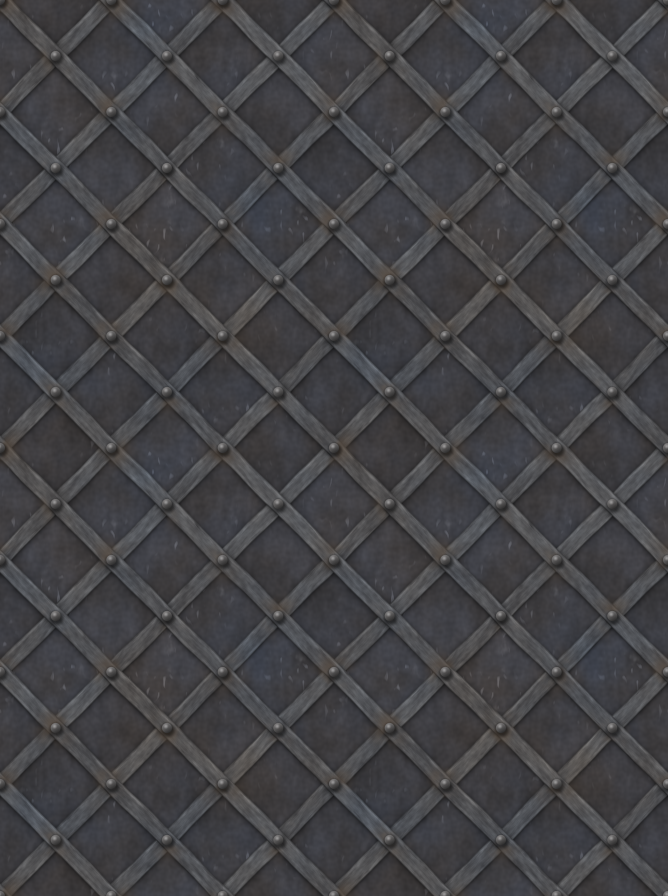
Give the GLSL for this texture, as a WebGL 1 fragment shader.

```glsl
precision highp float;
uniform vec2 u_resolution;

const vec2 WEAR_TILE = vec2(3.0, 4.0); // cells after which the wear repeats

float hash(vec2 p) {
  return fract(sin(dot(p, vec2(127.1, 311.7))) * 4375.85);
}

// Gradient noise that wraps after a whole period
float corner(vec2 cell, vec2 f, vec2 offset, vec2 period) {
  float angle = 6.2832 * hash(mod(cell + offset, period));
  return dot(vec2(cos(angle), sin(angle)), f - offset);
}

float noise(vec2 p, vec2 period) {
  vec2 i = floor(p), f = fract(p);
  vec2 u = f * f * f * (f * (f * 6.0 - 15.0) + 10.0);
  float low = mix(corner(i, f, vec2(0, 0), period), corner(i, f, vec2(1, 0), period), u.x);
  float high = mix(corner(i, f, vec2(0, 1), period), corner(i, f, vec2(1, 1), period), u.x);
  return mix(low, high, u.y);
}

float fbm(vec2 p, vec2 period) {
  float sum = 0.0, amp = 1.0;
  for (int i = 0; i < 4; i++) {
    sum += amp * noise(p, period);
    p *= 2.0;
    period *= 2.0;
    amp *= 0.5;
  }
  return sum;
}

float wear(vec2 p, vec2 freq) {
  return fbm(p * freq, WEAR_TILE * freq);
}

// Dark sheet metal between the straps
vec3 plate(vec2 p) {
  float a = floor(p.x + p.y), b = floor(p.y - p.x);
  float tone = hash(mod(vec2(a - b, a + b + 1.0), 2.0 * WEAR_TILE) + 3.0);
  float stain = wear(p, vec2(2.0));
  vec3 col = mix(vec3(0.235, 0.228, 0.235), vec3(0.255, 0.257, 0.28), smoothstep(-0.5, 0.4, stain));
  col *= 0.95 + 0.1 * tone + 0.12 * wear(p, vec2(9.0, 5.0));

  // upright flecks and scuffs gathered in patches
  float patches = smoothstep(-0.1, 0.5, wear(p + 1.3, vec2(2.0)) + 0.3 * (tone - 0.5));
  float flecks = smoothstep(0.3, 0.55, noise(p * vec2(20.0, 10.0), WEAR_TILE * vec2(20.0, 10.0)));
  float scuff = smoothstep(0.25, 0.8, wear(p + 0.7, vec2(6.0, 4.0)));
  return col + vec3(0.13, 0.135, 0.145) * flecks * patches + 0.09 * scuff * patches;
}

// Straps along y + dir * x = integer, laid over what is below
vec3 layStraps(vec3 col, vec2 p, float dir, float px) {
  float t = p.y + dir * p.x;
  float line = floor(t + 0.5);
  float along = p.x + 3.0 * dir * line; // one strap of length 12 winds through the wear tile
  float off = (t - line) * 0.7071 + 0.012 * noise(vec2(along * 4.0, 7.5 + 3.0 * dir), vec2(48.0, 64.0));
  float d = abs(off) - 0.076;
  float segment = hash(vec2(mod(floor(2.0 * along), 24.0), 5.0 + dir));
  float grain = fbm(vec2(along * 7.0, off * 22.0 + 20.0 * dir), vec2(84.0, 128.0));

  // shadow, stronger below
  float lower = smoothstep(0.02, -0.02, off);
  col *= 1.0 - mix(0.22, 0.42, lower) * exp(-max(d, 0.0) * 45.0);

  // brushed steel with worn upper edge and dark rim
  vec3 steel = mix(vec3(0.265, 0.265, 0.275), vec3(0.39, 0.395, 0.405),
                   clamp(0.42 + 0.6 * grain + 0.35 * (segment - 0.5), 0.0, 1.0));
  steel += 0.07 * exp(-pow((off - 0.055) / 0.014, 2.0)) * (0.6 + grain);
  steel += 0.04 * exp(-pow((off + 0.05) / 0.012, 2.0)) * (0.4 + grain);
  steel *= 1.0 - mix(0.25, 0.45, lower) * smoothstep(-0.016, 0.0, d);
  return mix(col, steel, smoothstep(0.7 * px, -0.7 * px, d));
}

// Domed rivet with rust around it
vec3 rivet(vec3 col, vec2 p, float px) {
  vec2 q = fract(p + 0.5) - 0.5;
  vec2 staggered = fract(p) - 0.5;
  if (dot(staggered, staggered) < dot(q, q)) q = staggered;
  float r = length(q);
  float rust = exp(-r * r * 45.0) * smoothstep(-0.1, 0.6, wear(p, vec2(3.0)) + 0.12);
  col = mix(col, vec3(0.34, 0.285, 0.235), 0.75 * rust);
  col *= 1.0 - 0.5 * smoothstep(0.085, 0.035, length(q - vec2(0.008, -0.018)));
  float light = dot(q / 0.045, vec2(-0.45, 0.8));
  vec3 dome = vec3(0.33, 0.325, 0.325) * (1.0 + 0.5 * light);
  dome += 0.2 * smoothstep(0.028, 0.0, length(q - vec2(-0.009, 0.014)));
  return mix(col, dome, smoothstep(0.7 * px, -0.7 * px, r - 0.045));
}

void main() {
  vec2 p = gl_FragCoord.xy / u_resolution * vec2(6.0, 8.0);
  float px = 6.0 / u_resolution.x;
  vec3 col = plate(p);
  col = layStraps(col, p, -1.0, px);
  col = layStraps(col, p, 1.0, px);

  // broad rusty and bluish weathering
  float tint = wear(p + 2.1, vec2(1.0));
  col *= 1.0 + tint * vec3(0.07, 0.0, -0.08);
  col *= 1.0 + 0.1 * noise(p * 24.0, WEAR_TILE * 24.0);
  gl_FragColor = vec4(rivet(col, p, px), 1.0);
}
```
